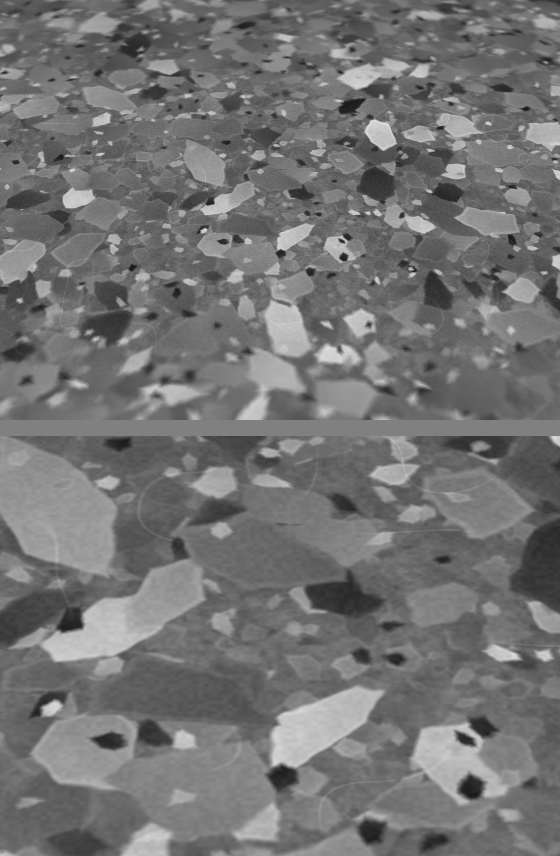
Top: the whole. Bottom: its middle third, enlarged.
Reproduce this texture procedurally as a Shadertoy shader.

```glsl
// Grey terrazzo floor seen at a slant with a shallow depth of field.
// Layers of random convex stone chips are scattered on a perspective plane,
// and every edge is softened by its distance from the plane of focus.

const float TAU = 6.28318;
const float HORIZON = 2.1;      // height of the vanishing line
const float FOCUS = 0.54;       // height of the sharpest row
const float CEMENT = 0.395;

float hash(vec2 p) {
    vec3 q = fract(p.xyx * vec3(0.1031, 0.1030, 0.0973));
    q += dot(q, q.yzx + 33.33);
    return fract((q.x + q.y) * q.z);
}

float noise(vec2 p) {
    vec2 i = floor(p), f = fract(p);
    f = f * f * (3.0 - 2.0 * f);
    return mix(mix(hash(i), hash(i + vec2(1, 0)), f.x),
               mix(hash(i + vec2(0, 1)), hash(i + vec2(1, 1)), f.x), f.y);
}

float fbm(vec2 p) {
    float sum = 0.0, amp = 0.5;
    for (int i = 0; i < 4; i++) {
        sum += amp * noise(p);
        p = mat2(1.6, 1.2, -1.2, 1.6) * p + 7.3;
        amp *= 0.5;
    }
    return sum;
}

// Few black and dark stones, many mid greys, some pale ones
float chipTone(float h) {
    if (h < 0.10) return mix(0.10, 0.29, sqrt(h / 0.10));
    if (h < 0.82) return mix(0.33, 0.53, (h - 0.10) / 0.72);
    return mix(0.56, 0.80, (h - 0.82) / 0.18);
}

// Distance to a random convex polygon
float chipDistance(vec2 q, float radius, vec2 id) {
    float d = length(q) - 1.25 * radius;
    for (int i = 0; i < 6; i++) {
        float k = float(i);
        float a = TAU * (k + 0.75 * hash(id + 3.7 * k)) / 6.0;
        float reach = radius * mix(0.55, 1.0, hash(id + 5.3 * k + 11.0));
        d = max(d, dot(q, vec2(cos(a), sin(a))) - reach);
    }
    return d;
}

// Lays one scatter of chips over a tone; toneRange selects a part of the palette
float chipLayer(float tone, vec2 ground, float size, float density,
                vec2 toneRange, float blur, float seed) {
    vec2 p = ground / size + seed * 17.0;
    vec2 cell = floor(p);
    float soft = blur / size;
    float detail = smoothstep(0.012, 0.003, blur);
    for (int y = -1; y <= 1; y++)
    for (int x = -1; x <= 1; x++) {
        vec2 id = cell + vec2(x, y);
        vec2 key = id + seed * 91.0 + 300.0;
        if (hash(key + 0.5) > density) continue;

        vec2 q = p - id - 0.5 - 0.6 * (vec2(hash(key + 1.3), hash(key + 2.9)) - 0.5);
        float turn = TAU * hash(key + 4.1);
        q = mat2(cos(turn), -sin(turn), sin(turn), cos(turn)) * q;
        float stretch = mix(1.0, 1.55, hash(key + 6.7));
        q *= vec2(1.0 / stretch, stretch * 0.85);

        float radius = mix(0.32, 0.62, hash(key + 8.2));
        float d = chipDistance(q, radius, key);
        d += 0.05 * (noise(p * 7.0 + key) - 0.5);

        // Stone body: flat tone, slow shading, mottling and a faint pale rim
        float stone = chipTone(mix(toneRange.x, toneRange.y, hash(key + 9.6)));
        stone += 0.08 * q.x + 0.13 * stone * (fbm(p * 3.0 + key) - 0.47);
        float rim = smoothstep(0.035 + soft, 0.0, abs(d + 0.025));
        stone += 0.07 * rim * detail * hash(key + 12.4);
        tone = mix(tone, stone, smoothstep(soft, -soft, d));
    }
    return tone;
}

// Thin pale veins where a noise field crosses its middle value
float veins(vec2 p, float width) {
    float line = smoothstep(width, 0.0, abs(noise(p) - 0.5));
    return line * smoothstep(0.5, 0.75, noise(p * 0.6 + 40.0));
}

void mainImage(out vec4 fragColor, in vec2 fragCoord) {
    vec2 uv = fragCoord / iResolution.y;
    float middle = 0.5 * iResolution.x / iResolution.y;

    // Perspective plane and blur measured on it
    float depth = 1.6 / (HORIZON - uv.y);
    vec2 ground = vec2((uv.x - middle) * depth, 2.4 * depth) + 5.0;
    float defocus = pow(max(abs(uv.y - FOCUS) - 0.10, 0.0), 1.5);
    float blur = (0.0023 + 0.034 * defocus) * 1.2 * depth;
    float detail = smoothstep(0.012, 0.003, blur);

    // Cement, then crumbs to large chips, then pits
    float tone = CEMENT + 0.14 * (fbm(ground * 28.0) - 0.47);
    tone += 0.12 * detail * (fbm(ground * 130.0) - 0.47);
    tone = chipLayer(tone, ground, 0.017, 0.32, vec2(0.10, 0.88), blur, 1.0);
    tone = chipLayer(tone, ground, 0.040, 0.60, vec2(0.03, 0.94), blur, 2.0);
    tone = chipLayer(tone, ground, 0.078, 0.66, vec2(0.0, 1.0), blur, 3.0);
    tone = chipLayer(tone, ground, 0.118, 0.62, vec2(0.02, 1.0), blur, 4.0);
    tone = chipLayer(tone, ground, 0.022, 0.025, vec2(0.0, 0.03), blur, 5.0);
    tone = chipLayer(tone, ground, 0.020, 0.035, vec2(0.82, 1.0), blur, 6.0);

    // Veins, fine surface texture and uneven light
    tone += 0.07 * detail * veins(ground * 14.0, 0.025);
    tone += 0.05 * detail * (noise(ground * 260.0) - 0.5);
    tone *= 1.0 + 0.10 * (noise(ground * 3.0) - 0.5);
    tone *= 1.0 - 0.10 * smoothstep(0.7, 1.05, uv.y);
    fragColor = vec4(vec3(clamp(tone, 0.0, 1.0)), 1.0);
}
```
